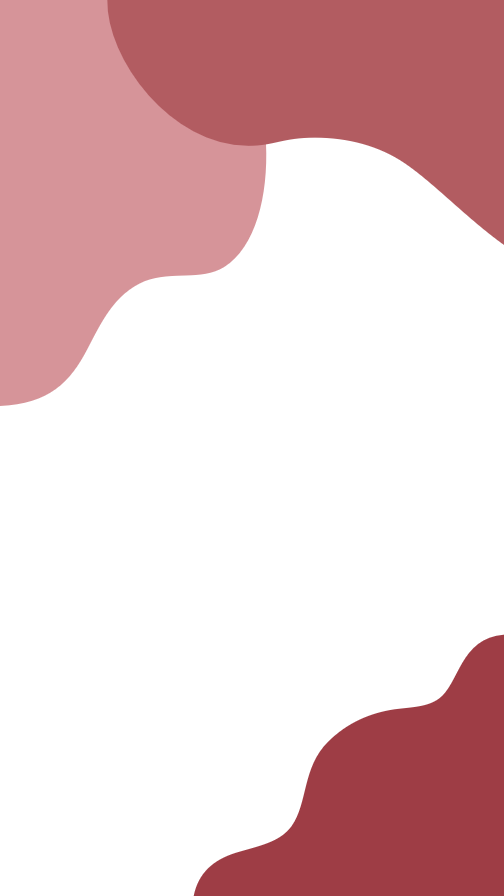
Write a WebGL 1 fragment shader that draws this background.

```glsl
precision highp float;
// Flat wavy blobs in three reds fill the corners of a white portrait canvas.
// Each blob is a closed path of cubic curves, cut into short segments that
// give a signed distance; the distance yields a smooth edge at any size.

uniform vec2 u_resolution;

#define GRID vec2(432.0, 768.0)
#define CURVE_STEPS 16
#define EDGE_SOFTNESS 1.0
#define PAPER vec3(1.0)
#define PINK vec3(0.84, 0.58, 0.60)
#define ROSE vec3(0.70, 0.36, 0.38)
#define CRIMSON vec3(0.62, 0.24, 0.27)

// Path state: sampled point, pen position, start, nearest distance, side
vec2 point, pen, pathStart;
float nearestSq, side;

void moveTo(vec2 a) {
  pen = a;
  pathStart = a;
  nearestSq = 1e9;
  side = 1.0;
}

// Add one segment: update the nearest distance and the crossing parity
void lineTo(vec2 b) {
  vec2 edge = b - pen;
  vec2 rel = point - pen;
  float along = clamp(dot(rel, edge) / max(dot(edge, edge), 1e-6), 0.0, 1.0);
  vec2 gap = rel - edge * along;
  nearestSq = min(nearestSq, dot(gap, gap));
  if ((pen.y > point.y) != (b.y > point.y)) {
    if (rel.x < rel.y * edge.x / edge.y) side = -side;
  }
  pen = b;
}

// Cubic Bezier from the pen to the end point
void curveTo(vec2 c1, vec2 c2, vec2 end) {
  vec2 start = pen;
  for (int i = 1; i <= CURVE_STEPS; i++) {
    float t = float(i) / float(CURVE_STEPS);
    float s = 1.0 - t;
    lineTo(s * s * s * start + 3.0 * s * t * (s * c1 + t * c2) + t * t * t * end);
  }
}

// Close the path and return its signed distance, negative inside
float closePath() {
  lineTo(pathStart);
  return side * sqrt(nearestSq);
}

float upperLeftBlob() {
  moveTo(vec2(0.0, 348.0));
  curveTo(vec2(42.0, 346.0), vec2(60.0, 328.0), vec2(75.0, 299.0));
  curveTo(vec2(87.0, 276.0), vec2(98.0, 252.0), vec2(124.0, 241.0));
  curveTo(vec2(148.0, 232.0), vec2(172.0, 241.0), vec2(192.0, 229.0));
  curveTo(vec2(219.0, 212.0), vec2(230.0, 168.0), vec2(228.0, 123.0));
  lineTo(vec2(200.0, -20.0));
  lineTo(vec2(-20.0, -20.0));
  lineTo(vec2(-20.0, 348.0));
  return closePath();
}

float upperRightBlob() {
  moveTo(vec2(92.0, 0.0));
  curveTo(vec2(91.0, 50.0), vec2(146.0, 125.0), vec2(213.0, 125.0));
  curveTo(vec2(235.0, 125.0), vec2(242.0, 118.0), vec2(270.0, 118.0));
  curveTo(vec2(298.0, 118.0), vec2(325.0, 125.0), vec2(347.0, 140.0));
  curveTo(vec2(372.0, 157.0), vec2(400.0, 187.0), vec2(432.0, 210.0));
  lineTo(vec2(450.0, 223.0));
  lineTo(vec2(450.0, -20.0));
  lineTo(vec2(92.0, -20.0));
  return closePath();
}

float lowerRightBlob() {
  moveTo(vec2(166.0, 768.0));
  curveTo(vec2(170.0, 748.0), vec2(183.0, 737.0), vec2(202.0, 731.0));
  curveTo(vec2(222.0, 725.0), vec2(240.0, 722.0), vec2(250.0, 708.0));
  curveTo(vec2(264.0, 688.0), vec2(259.0, 658.0), vec2(281.0, 636.0));
  curveTo(vec2(298.0, 619.0), vec2(318.0, 611.0), vec2(338.0, 608.0));
  curveTo(vec2(354.0, 606.0), vec2(366.0, 606.0), vec2(376.0, 599.0));
  curveTo(vec2(394.0, 586.0), vec2(394.0, 547.0), vec2(432.0, 544.0));
  lineTo(vec2(450.0, 544.0));
  lineTo(vec2(450.0, 790.0));
  lineTo(vec2(166.0, 790.0));
  return closePath();
}

// Lay a colour over the base wherever the distance is negative
vec3 paint(vec3 base, vec3 colour, float dist, float pixel) {
  return mix(base, colour, clamp(0.5 - dist / pixel, 0.0, 1.0));
}

void main() {
  // Design grid across the canvas, with y running down from the top
  vec2 uv = gl_FragCoord.xy / u_resolution;
  point = vec2(uv.x, 1.0 - uv.y) * GRID;
  float pixel = EDGE_SOFTNESS * GRID.x / u_resolution.x;

  vec3 colour = PAPER;
  colour = paint(colour, PINK, upperLeftBlob(), pixel);
  colour = paint(colour, ROSE, upperRightBlob(), pixel);
  colour = paint(colour, CRIMSON, lowerRightBlob(), pixel);
  gl_FragColor = vec4(colour, 1.0);
}
```
